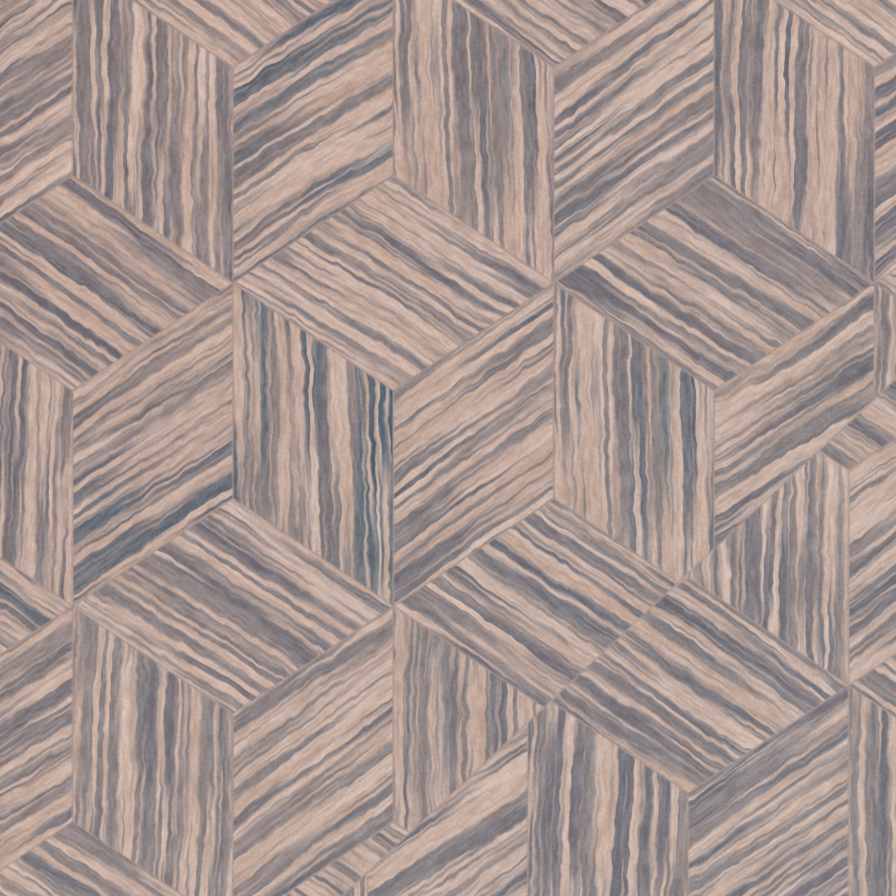
This texture is drawn by a Shadertoy shader. Its source:

```glsl
#define CELL vec2(0.358, 0.3607)     // column and row spacing of the cubes
#define ORIGIN vec2(0.439, 0.564)    // centre of one cube
#define SLIP vec2(0.150, -0.0885)    // offset of the sheet beyond the seam
#define SEAM vec3(0.449, 0.0625, 0.934) // point on the seam, slope
#define STRIPES 165.0                // grain frequency across a tile
#define JOINT_WIDTH 0.0013
#define GRAY vec3(0.475, 0.455, 0.48)
#define BROWN vec3(0.575, 0.53, 0.525)
#define TAN vec3(0.755, 0.65, 0.595)
#define PEACH vec3(0.82, 0.725, 0.68)
#define BLUE vec3(0.29, 0.375, 0.44)
#define JOINT vec3(0.66, 0.58, 0.55)

float hash(vec2 p) {
    vec3 q = fract(p.xyx * 0.1031);
    q += dot(q, q.yzx + 33.33);
    return fract((q.x + q.y) * q.z);
}

float noise(vec2 p) {
    vec2 i = floor(p), f = fract(p);
    f = f * f * (3.0 - 2.0 * f);
    return mix(mix(hash(i), hash(i + vec2(1, 0)), f.x),
               mix(hash(i + vec2(0, 1)), hash(i + vec2(1, 1)), f.x), f.y);
}

// Offset from the nearest cube centre on a staggered grid
vec2 cubeOffset(vec2 q) {
    vec2 period = vec2(1, 2), stagger = vec2(0.5, 1), metric = vec2(1, 0.866);
    vec2 a = q - round(q / period) * period;
    vec2 b = q - stagger;
    b -= round(b / period) * period;
    return length(a * metric) < length(b * metric) ? a : b;
}

// Distance to the two parallel sides of a tile
float sideDistance(float f, float range, float scale) {
    return min(abs(f), range - abs(f)) * scale;
}

// Wood colour; grain.x runs across the stripes, grain.y along them
vec3 veneer(vec2 grain, float seed, float blueness) {
    float tilt = (fract(seed * 17.3) - 0.5) * 0.09;
    vec2 g = grain + vec2(tilt * grain.y, 0.0) + 1.0 + floor(seed * 97.0);
    g.x += 0.006 * (noise(g * vec2(12.0, 9.0)) - 0.5);
    g.x += 0.0035 * (noise(g * vec2(50.0, 45.0)) - 0.5);
    g.x += 0.0022 * (noise(g * vec2(90.0, 120.0)) - 0.5);

    // Wide, medium and hairline stripes that split and merge
    float stripe = 0.50 * noise(g * vec2(STRIPES, 5.0))
                 + 0.34 * noise(g * vec2(STRIPES * 1.7, 9.0) + 31.0)
                 + 0.16 * noise(g * vec2(STRIPES * 2.6, 16.0) + 67.0);
    float bias = 0.04 * (fract(seed * 41.7) - 0.5)
               + 0.06 * (noise(g * vec2(24.0, 2.0)) - 0.5);
    float light = smoothstep(0.34, 0.66, stripe + bias);

    float shade = noise(g * vec2(85.0, 5.0) + 7.0);
    vec3 dark = mix(GRAY, BROWN, smoothstep(0.1, 0.8, shade));
    float stain = smoothstep(0.3, 0.75, noise(g * vec2(55.0, 6.0) + 19.0));
    dark = mix(dark, BLUE, stain * blueness);
    vec3 pale = mix(TAN, PEACH, noise(g * vec2(90.0, 8.0) + 53.0));
    vec3 wood = mix(dark, pale, light);
    return wood + 0.09 * (noise(g * vec2(360.0, 70.0) + 83.0) - 0.5);
}

void mainImage(out vec4 fragColor, in vec2 fragCoord) {
    vec2 p = fragCoord / iResolution.y;
    float pixel = 1.0 / iResolution.y;

    // Slipped sheet beyond the diagonal seam
    float seam = ((p.x - SEAM.x) * SEAM.z - (p.y - SEAM.y)) / length(vec2(1, SEAM.z));
    float slipped = step(0.0, seam);

    // Cube cell and its three skewed axes
    vec2 q = (p - ORIGIN - SLIP * slipped) / CELL;
    vec2 d = cubeOffset(q);
    vec2 cell = q - d;
    float rising = d.y - d.x / 1.5;
    float falling = d.y + d.x / 1.5;
    float slope = CELL.y / CELL.x / 1.5;
    float slant = CELL.y / length(vec2(1, slope));
    vec2 local = d * CELL;
    float along = local.x * length(vec2(1, slope));

    float edgeX = sideDistance(d.x, 0.5, CELL.x);
    float edgeRising = sideDistance(rising, 2.0 / 3.0, slant);
    float edgeFalling = sideDistance(falling, 2.0 / 3.0, slant);

    // Left, right and top faces, each with its own grain direction
    float face = 0.0;
    vec2 grain = local;
    float edge = min(edgeX, edgeFalling);
    if (d.y > abs(d.x) / 1.5) {
        face = 2.0;
        grain = vec2(falling * slant, along);
        edge = min(edgeRising, edgeFalling);
    } else if (d.x > 0.0) {
        face = 1.0;
        grain = vec2(rising * slant, along);
        edge = min(edgeX, edgeRising);
    }

    // Variation between tiles, with a few blue-stained ones
    float seed = hash(round(cell * 2.0) + vec2(17.0 * face + 60.0, 41.0 * slipped + 60.0));
    bool stained = length(cell) < 0.1 && face < 0.5 && slipped < 0.5;
    float blueness = stained ? 0.9 : 0.1 + 0.3 * step(0.9, fract(seed * 29.1));
    vec3 color = veneer(grain, seed, blueness);
    color *= 0.985 + 0.03 * fract(seed * 11.9);

    // Joints, fine fibre and a soft sheen
    edge = min(edge, abs(seam));
    float joint = 1.0 - smoothstep(JOINT_WIDTH - pixel, JOINT_WIDTH + pixel, edge);
    color = mix(color, JOINT, 0.65 * joint);
    color += 0.04 * (noise(p * 400.0) - 0.5);
    color += 0.02 * (p.x - p.y) * vec3(0.4, 0.9, 1.0);
    fragColor = vec4(clamp(color, 0.0, 1.0), 1.0);
}
```
